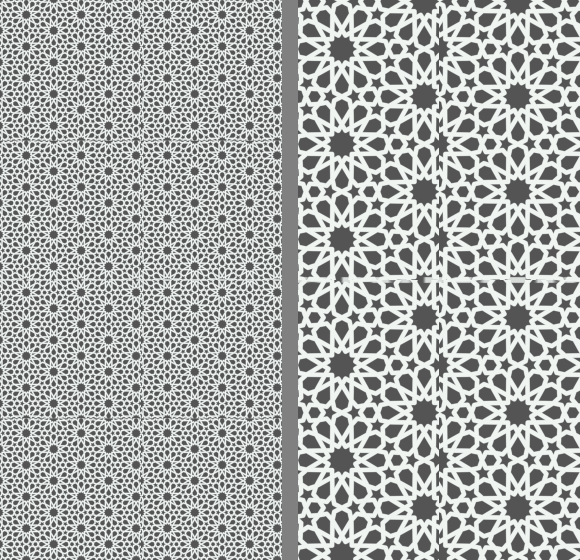
Left, the full canvas; right, a detail of the centre.
This pattern is drawn by a Shadertoy shader. Its source:

```glsl
// Pale lattice of twelve-fold rosettes and five-pointed stars on dark grey, laid as cut tiles.

const vec3 GROUND = vec3(0.325, 0.33, 0.327);
const vec3 STRAP = vec3(0.94, 0.96, 0.95);
const float ROSETTES_DOWN = 17.66;            // rosette spacings per canvas height
const vec2 TILE = vec2(4.448, 4.437);         // tile size in rosette spacings
const vec2 FIRST_ROSETTE = vec2(0.828, 0.465);
const float BLOCK_SHIFT = 0.07;               // slip of the lower half
const float STRAP_HALF = 0.0245;
const float ROSETTE_ANGLE = radians(74.0);    // strap angle inside the dodecagon
const float STAR_ANGLE = radians(63.0);       // strap angle inside the pentagons
const float DODECAGON_RADIUS = 0.397;
const float TRIANGLE_RADIUS = 0.57735;        // distance to the three-way centre
const int SAMPLES = 3;

vec2 polar(float radius, float angle) {
    return radius * vec2(cos(angle), sin(angle));
}

float segment(vec2 p, vec2 a, vec2 b) {
    vec2 ap = p - a, ab = b - a;
    return length(ap - ab * clamp(dot(ap, ab) / dot(ab, ab), 0.0, 1.0));
}

// Distance to a bent strap through three points
float bend(vec2 p, vec2 a, vec2 b, vec2 c) {
    return min(segment(p, a, b), segment(p, b, c));
}

// Distance from a corner to where two straps meet on its bisector
float notchLength(float halfEdge, float contact, float halfCorner) {
    return halfEdge * sin(contact) / sin(contact + halfCorner);
}

// Radius at which a strap from an edge midpoint has turned through an angle
float strapRadius(float apothem, float contact, float turn) {
    return apothem * cos(contact) / cos(contact - turn);
}

// Offset from the nearest centre of a hexagonal lattice with vertical neighbours
vec2 nearestCentre(vec2 p) {
    vec2 cell = vec2(sqrt(3.0), 1.0);
    vec2 a = mod(p + 0.5 * cell, cell) - 0.5 * cell;
    vec2 b = mod(p, cell) - 0.5 * cell;
    return dot(a, a) < dot(b, b) ? a : b;
}

// Fold into a 30 degree wedge whose x axis points at a neighbour
vec2 foldWedge(vec2 p) {
    vec2 q = abs(p.yx);
    vec2 mirror = vec2(-0.5, 0.8660254);
    q -= 2.0 * max(dot(q, mirror), 0.0) * mirror;
    return vec2(q.x, abs(q.y));
}

float strapDistance(vec2 p) {
    vec2 q = foldWedge(nearestCentre(p));
    float wedge = radians(30.0);
    float apothem = DODECAGON_RADIUS * cos(0.5 * wedge);
    float halfSide = DODECAGON_RADIUS * sin(0.5 * wedge);
    float halfSpoke = 0.5 * (TRIANGLE_RADIUS - DODECAGON_RADIUS);

    // Edge midpoints where straps cross
    vec2 sideMid = polar(apothem, 0.5 * wedge);
    vec2 spokeMid = polar(DODECAGON_RADIUS + halfSpoke, wedge);
    vec2 neighbourMid = vec2(0.5, 0.0);

    // Petal sides, crossing on to outline the small central star
    float tip = strapRadius(apothem, ROSETTE_ANGLE, 0.5 * wedge);
    vec2 inner = polar(strapRadius(apothem, ROSETTE_ANGLE, wedge), 0.5 * wedge);
    vec2 tipA = vec2(tip, 0.0), tipB = polar(tip, wedge);
    float d = min(bend(q, tipA, sideMid, tipB), bend(q, tipA, inner, tipB));

    // Petal shoulders, shared with the five-pointed stars
    float corner = radians(52.5);
    float shoulder = notchLength(halfSide, STAR_ANGLE, corner);
    vec2 lower = vec2(DODECAGON_RADIUS, 0.0) + polar(shoulder, corner);
    vec2 upper = polar(DODECAGON_RADIUS, wedge) + polar(shoulder, wedge - corner);
    d = min(d, bend(q, sideMid, lower, neighbourMid));
    d = min(d, bend(q, sideMid, upper, spokeMid));

    // Small hexagon at each three-way centre
    float drop = notchLength(halfSpoke, STAR_ANGLE, radians(60.0));
    vec2 hexCorner = polar(TRIANGLE_RADIUS, wedge) - vec2(0.0, drop);
    return min(d, segment(q, spokeMid, hexCorner));
}

// Finely broken pale line along the middle joint
float jointMask(vec2 p, float joint, float pixel) {
    float dashes = sin(p.x * 21.8) + 0.6 * sin(p.x * 14.5 + 1.0) + 0.4 * sin(p.x * 7.3);
    float band = clamp(0.5 - (abs(p.y - joint) - 0.03) / pixel, 0.0, 1.0);
    return band * smoothstep(-1.0, 0.2, dashes);
}

// Strap coverage, with y measured down from the top
float coverage(vec2 p, float pixel) {
    float joint = 0.5 * ROSETTES_DOWN;
    float block = step(joint, p.y);
    vec2 local = vec2(p.x, p.y - block * (joint - BLOCK_SHIFT));
    local -= TILE * min(floor(local / TILE), 1.0);
    float d = strapDistance(local - FIRST_ROSETTE);
    float strap = clamp(0.5 - (d - STRAP_HALF) / pixel, 0.0, 1.0);
    return max(strap, 0.85 * jointMask(p, joint, pixel));
}

void mainImage(out vec4 fragColor, in vec2 fragCoord) {
    float pixel = ROSETTES_DOWN / iResolution.y;
    float sum = 0.0;
    for (int j = 0; j < SAMPLES; j++) {
        for (int i = 0; i < SAMPLES; i++) {
            vec2 offset = (vec2(i, j) + 0.5) / float(SAMPLES) - 0.5;
            vec2 p = fragCoord + offset;
            p.y = iResolution.y - p.y;
            sum += coverage(p * pixel, 0.8 * pixel);
        }
    }
    fragColor = vec4(mix(GROUND, STRAP, sum / float(SAMPLES * SAMPLES)), 1.0);
}
```
